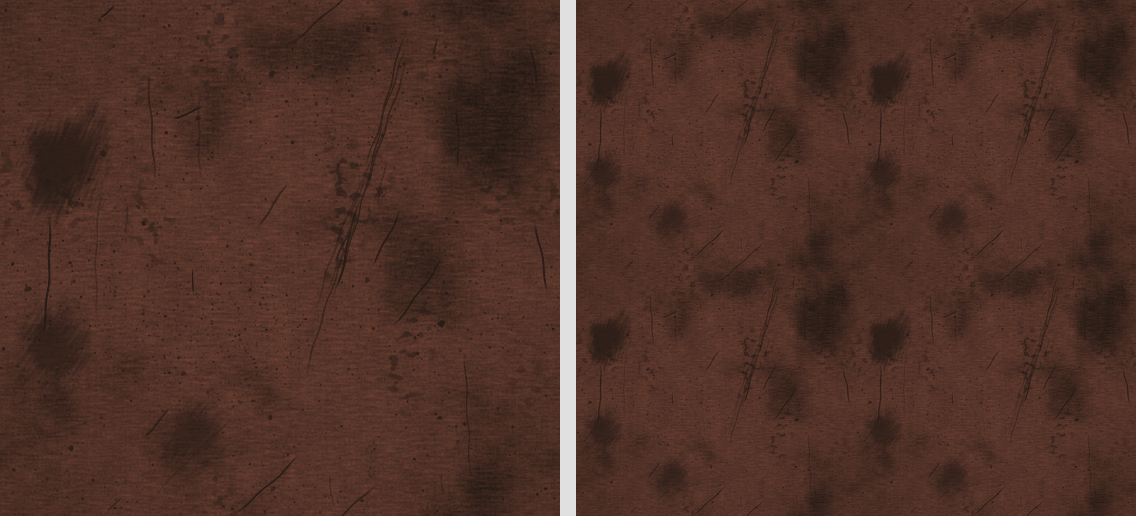
Left, the tile; right, the same tile 2 across and 2 down.
Write a Shadertoy shader that draws this texture.

```glsl
const vec3 DEEP_BROWN = vec3(0.195, 0.128, 0.100);
const vec3 WARM_BROWN = vec3(0.352, 0.211, 0.168);
const vec3 COPPER = vec3(0.47, 0.25, 0.18);
const vec3 SOOT = vec3(0.125, 0.092, 0.072);
const float BASE_TONE = 0.97;
const float CLOUD_DEPTH = 0.9;
const float EDGE_DEPTH = 0.32;
const float STREAK_DEPTH = 0.25;
const float GRAIN_DEPTH = 0.26;
const float SMUDGE_DEPTH = 0.72;
const float BLOTCH_DEPTH = 0.6;
const float SPECK_DEPTH = 0.85;
const int SMUDGES = 3;
const int SPECK_LAYERS = 4;
const int BUNDLED = 11;
const int SCRATCHES = 36;
const float TAU = 6.2831853;

vec3 hash3(vec2 cell, float seed) {
    uvec3 v = uvec3(ivec3(cell, seed)) * 1664525u + 1013904223u;
    v.x += v.y * v.z; v.y += v.z * v.x; v.z += v.x * v.y;
    v ^= v >> 16u;
    v.x += v.y * v.z; v.y += v.z * v.x; v.z += v.x * v.y;
    return vec3(v >> 8u) / 16777216.0;
}

float corner(vec2 cell, vec2 offset, vec2 f, vec2 period, float seed) {
    float a = TAU * hash3(mod(cell + offset, period), seed).x;
    return dot(vec2(cos(a), sin(a)), f - offset);
}

// Gradient noise that wraps after a whole number of cells
float noise(vec2 p, vec2 period, float seed) {
    vec2 c = floor(p), f = p - c;
    vec2 u = f * f * f * (f * (f * 6.0 - 15.0) + 10.0);
    float low = mix(corner(c, vec2(0, 0), f, period, seed), corner(c, vec2(1, 0), f, period, seed), u.x);
    float high = mix(corner(c, vec2(0, 1), f, period, seed), corner(c, vec2(1, 1), f, period, seed), u.x);
    return 1.4 * mix(low, high, u.y);
}

float tiled(vec2 uv, vec2 cells, float seed) { return noise(uv * cells, cells, seed); }

float fbm(vec2 uv, vec2 cells, float seed) {
    float sum = 0.0, amp = 1.0;
    for (int i = 0; i < 5; i++) {
        sum += amp * tiled(uv, cells, seed + float(i));
        cells *= 2.0;
        amp *= 0.5;
    }
    return sum;
}

// Offset to the nearest wrapped copy of a centre, turned by an angle
vec2 localFrame(vec2 uv, vec2 centre, float angle, float aspect) {
    vec2 d = (fract(uv - centre + 0.5) - 0.5) * vec2(aspect, 1.0);
    float c = cos(angle), s = sin(angle);
    return vec2(c * d.x + s * d.y, c * d.y - s * d.x);
}

// Rubbed patches with a hatched, feathered rim
float smudges(vec2 uv, float aspect) {
    float cover = 0.0, wear = fbm(uv, vec2(9, 8), 20.0);
    for (int i = 0; i < SMUDGES; i++) {
        float k = float(i);
        vec2 centre = vec2(0.12, 0.68) + vec2(-0.17, -0.46) * k + vec2(0.14, 0.10) * k * k;
        vec2 q = localFrame(uv, centre, 1.15 - 0.15 * k, aspect);
        float hatch = noise(q * vec2(22, 150), vec2(512), 30.0 + k);
        float r = length(q / (vec2(0.145, 0.095) * (1.0 - 0.13 * k)));
        float patchCover = 1.0 - smoothstep(0.25, 1.0, r + 0.24 * hatch + 0.28 * wear);
        cover = max(cover, patchCover * (1.0 - 0.2 * k));
    }
    return cover;
}

// Round pits, from a few large to many tiny
float specks(vec2 uv, float aspect, float density, float px) {
    float cover = 0.0, ragged = 1.0 + 0.45 * tiled(uv, vec2(130, 120), 40.0);
    for (int i = 0; i < SPECK_LAYERS; i++) {
        float k = float(i);
        vec2 cells = vec2(13, 12) * exp2(k);
        vec2 cell = floor(uv * cells);
        vec3 place = hash3(cell, 50.0 + k), kind = hash3(cell, 60.0 + k);
        vec2 d = (fract(uv * cells) - mix(vec2(0.25), vec2(0.75), place.xy)) / cells;
        float radius = 0.0065 * pow(0.66, k) * mix(0.4, 1.0, kind.x * kind.x);
        float dist = length(d * vec2(aspect, 1.0)) * ragged;
        float dot1 = 1.0 - smoothstep(radius - 0.5 * px, radius + 0.7 * px, dist);
        cover = max(cover, dot1 * step(place.z, 0.3 * density) * mix(0.5, 1.0, kind.y));
    }
    return cover;
}

// Thin bent lines: one steep bundle, the rest scattered
float scratches(vec2 uv, float aspect, float px) {
    float cover = 0.0;
    for (int i = 0; i < SCRATCHES; i++) {
        vec3 a = hash3(vec2(i, 3), 70.0), b = hash3(vec2(i, 7), 71.0);
        bool bundled = i < BUNDLED;
        float along = a.y - 0.5;
        vec2 centre = bundled ? vec2(0.645 + 0.12 * along + 0.03 * (a.x - 0.5), 0.63 + 0.42 * along) : a.xy;
        float angle = bundled ? 1.27 + 0.22 * (a.z - 0.5) : mix(0.1, 1.75, sqrt(a.z));
        float halfLength = bundled ? mix(0.05, 0.2, b.x) : mix(0.02, 0.15, b.x * b.x);
        vec2 q = localFrame(uv, centre, angle, aspect);
        float bend = 0.9 * (b.y - 0.5) * q.x * q.x + 0.0015 * sin(q.x * 70.0 + TAU * b.z);
        float width = mix(0.0003, 0.0011, b.z);
        float line = 1.0 - smoothstep(width, width + px, abs(q.y - bend));
        float taper = 1.0 - smoothstep(0.6, 1.0, abs(q.x) / halfLength);
        cover = max(cover, line * taper * mix(0.3, 0.85, b.y));
    }
    return cover;
}

void mainImage(out vec4 fragColor, in vec2 fragCoord) {
    vec2 uv = fragCoord / iResolution.xy;
    float aspect = iResolution.x / iResolution.y, px = 1.0 / iResolution.y;

    // Broad tarnish, darker toward the borders
    vec2 wave = cos(TAU * uv);
    float border = 0.25 * (2.0 + wave.x + wave.y);
    float clouds = fbm(uv, vec2(3, 3), 1.0);
    float tone = BASE_TONE - EDGE_DEPTH * border * border;
    tone -= CLOUD_DEPTH * smoothstep(0.05, 1.0, clouds + 0.15 * border);
    tone += 0.14 * fbm(uv, vec2(11, 10), 8.0);

    // Horizontal brushing and fine grain
    float streak = tiled(uv, vec2(28, 180), 14.0) + 0.8 * tiled(uv, vec2(64, 236), 15.0);
    tone += STREAK_DEPTH * streak + GRAIN_DEPTH * tiled(uv, vec2(230, 211), 16.0);
    tone += 0.08 * tiled(uv, vec2(150, 5), 17.0);
    vec3 colour = mix(DEEP_BROWN, WARM_BROWN, tone);
    colour = mix(colour, COPPER, 0.3 * smoothstep(0.45, 1.1, streak) * (1.0 - border));

    // Stains in upright groups of short dashes
    float group = smoothstep(0.1, 0.6, tiled(uv, vec2(9, 4), 18.0)) * (1.0 - 0.6 * border);
    float dashes = tiled(uv, vec2(42, 62), 19.0) + 0.4 * tiled(uv, vec2(110, 130), 13.0);
    float blotches = group * smoothstep(0.1, 0.5, dashes);

    // Dark marks on top
    float density = 0.2 + (1.0 - border) * smoothstep(-0.4, 0.5, tiled(uv, vec2(4, 4), 12.0));
    colour = mix(colour, SOOT, SMUDGE_DEPTH * smudges(uv, aspect));
    colour = mix(colour, SOOT, BLOTCH_DEPTH * blotches);
    colour = mix(colour, SOOT, SPECK_DEPTH * specks(uv, aspect, density, px));
    colour = mix(colour, SOOT, scratches(uv, aspect, px));
    fragColor = vec4(clamp(colour, 0.0, 1.0), 1.0);
}
```
